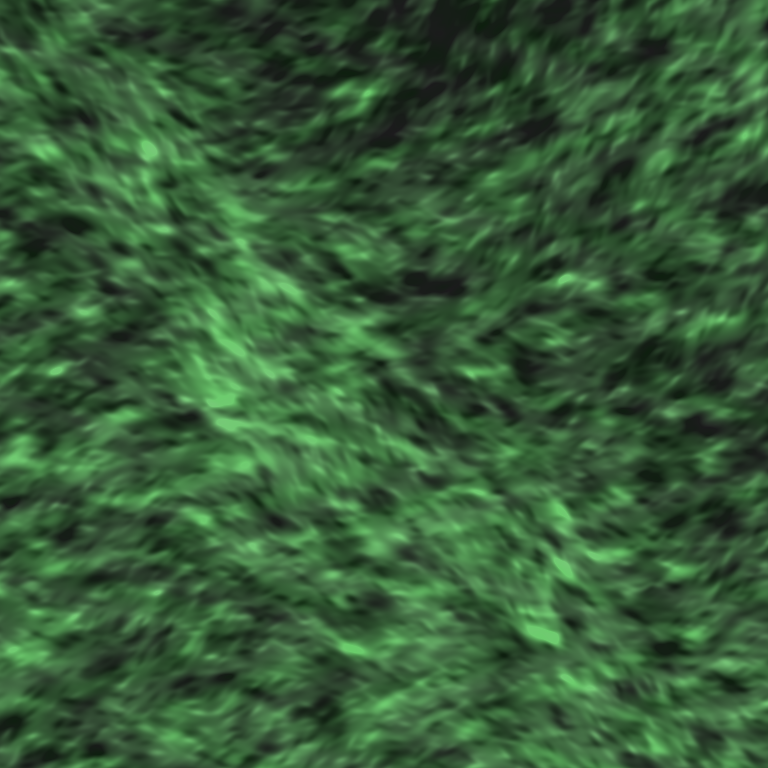
Give the GLSL for this texture, as a Shadertoy shader.

```glsl
// Soft green moss: short blurred strands combed along a bending slope

vec4 hash4(vec3 p) {
    vec4 q = fract(p.xyzx * vec4(0.1031, 0.1030, 0.0973, 0.1099));
    q += dot(q, q.wzxy + 33.33);
    return fract((q.xxyz + q.yzzw) * q.zywx);
}

// Signed distance to the diagonal ridge falling to the right
float ridgeDistance(vec2 p) {
    return (p.y - 0.67 + 1.1 * (p.x - 0.25)) / 1.49 + 0.025 * sin(9.0 * p.x - 4.0 * p.y);
}

// Combing angle: rising at both sides, falling along the ridge
float flowAngle(vec2 p) {
    float d = ridgeDistance(p);
    float angle = 0.32 - 0.85 * exp(-30.0 * d * d);
    angle += 0.4 * smoothstep(0.1, 0.5, d) * smoothstep(0.3, 0.9, p.y);
    angle += 0.17 * sin(17.0 * p.x + 5.0 * sin(6.0 * p.y));
    return angle + 0.13 * sin(23.0 * p.y - 11.0 * p.x);
}

// Cellular noise: light and dark soft strands scattered in each cell
float strands(vec2 p, float angle, float seed) {
    vec2 cell = floor(p);
    float sum = 0.0;
    for (int y = -1; y <= 1; y++)
    for (int x = -1; x <= 1; x++)
    for (int k = 0; k < 4; k++) {
        vec2 id = cell + vec2(x, y);
        vec4 rnd = hash4(vec3(id + 40.0, seed + float(k) * 7.0));
        vec2 offset = p - id - rnd.xy;
        float turn = angle + 1.1 * (rnd.z - 0.5);
        vec2 along = vec2(cos(turn), sin(turn));
        vec2 local = vec2(dot(offset, along), dot(offset, vec2(-along.y, along.x)));
        local /= vec2(0.45, 0.13);
        float window = max(0.0, 1.0 - dot(offset, offset));
        sum += (2.0 * rnd.w - 1.0) * window * window * exp(-0.5 * dot(local, local));
    }
    return sum;
}

// Broad light: bright ridge, shaded hollow at the top, uneven patches
float broadLight(vec2 p) {
    float d = ridgeDistance(p);
    float light = 1.05 * exp(-50.0 * d * d) - 0.12;
    light -= 1.2 * smoothstep(0.68, 1.0, p.y) * exp(-6.0 * (p.x - 0.42) * (p.x - 0.42));
    light -= 0.3 * smoothstep(0.1, 0.3, d) * smoothstep(0.95, 0.6, p.y);
    light += 0.45 * exp(-14.0 * dot(p - vec2(0.08, 0.06), p - vec2(0.08, 0.06)));
    light += 0.7 * exp(-90.0 * dot(p - vec2(0.85, 0.86), p - vec2(0.85, 0.86)));
    light += 0.18 * sin(13.0 * p.x + 3.0 * sin(7.0 * p.y)) * sin(19.0 * p.y - 5.0 * p.x);
    return light;
}

void mainImage(out vec4 fragColor, in vec2 fragCoord) {
    vec2 p = fragCoord / iResolution.y;
    float angle = flowAngle(p);

    // Three sizes of strand, each on its own offset grid
    float tufts = strands(p * 12.0, angle, 1.0);
    float blades = strands(p * 23.0 + 3.7, angle, 51.0);
    float fibres = strands(p * 42.0 + 8.3, angle, 97.0);
    float tone = broadLight(p) + 1.2 * tufts + 1.4 * blades + 0.95 * fibres;

    // Tone to moss green, with faint grey patches on the loose fibres
    tone = clamp(tone, -2.0, 2.8);
    float green = 0.33 + 0.133 * tone + 0.012 * tone * tone;
    float grey = 0.02 * sin(31.0 * p.x + 4.0 * sin(27.0 * p.y)) + 0.02 * fibres;
    vec3 moss = vec3(0.03 + 0.51 * green, green, 0.034 + 0.51 * green);
    moss += grey * vec3(0.7, -0.2, 0.7);
    fragColor = vec4(clamp(moss, 0.0, 1.0), 1.0);
}
```
